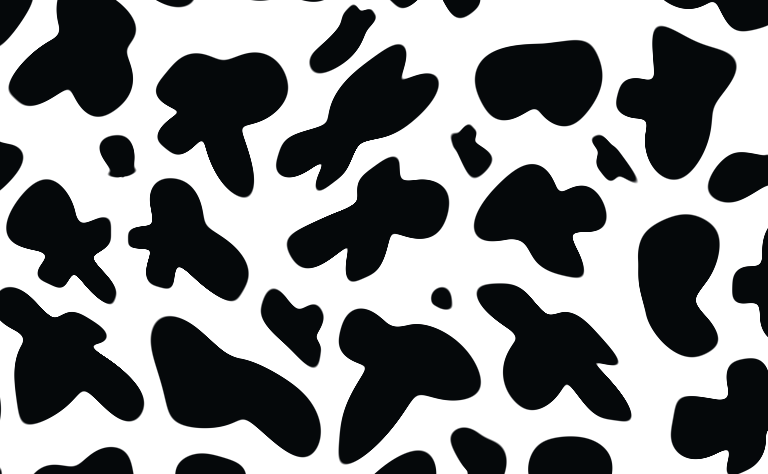
A Shadertoy shader for this pattern:

```glsl
vec2 hash2(vec2 cell) {
    vec2 q = vec2(dot(cell, vec2(127.1, 311.7)), dot(cell, vec2(269.5, 183.3)));
    return fract(sin(q) * 43758.55);
}

// Site i of the 5x5 neighbourhood: position and weight.
// Even sites seed large patches, odd ones seed specks between them.
vec3 patchSite(int i, vec2 base) {
    vec2 cell = base + vec2((i / 2) % 5 - 2, i / 10 - 2);
    if (i % 2 == 0) return vec3(cell + 0.5 + 0.56 * (hash2(cell) - 0.5), 0.0);
    vec2 rnd = hash2(cell + 41.3);
    float weight = rnd.x > 0.3 ? 0.19 : 9.0;
    return vec3(cell + 0.3 * (hash2(cell + 17.7) - 0.5), weight);
}

float power(vec2 p, vec3 site) {
    vec2 d = p - site.xy;
    return dot(d, d) + site.z;
}

// Signed distance to the hide patches, positive inside
float hidePatches(vec2 p) {
    // Bend the plane so that patches curve
    p += 0.17 * sin(p.yx * 2.3 + vec2(0.7, 2.9));
    p += 0.045 * sin(p.yx * 5.1 + vec2(4.1, 1.3));
    vec2 base = floor(p);

    // Weighted nearest site
    vec3 owner = vec3(0.0);
    float nearest = 1e5;
    for (int i = 0; i < 50; i++) {
        vec3 site = patchSite(i, base);
        float w = power(p, site);
        if (w < nearest) { nearest = w; owner = site; }
    }

    // Smooth minimum of the distances to the cell borders
    float sum = 0.0;
    for (int i = 0; i < 50; i++) {
        vec3 site = patchSite(i, base);
        float apart = length(site.xy - owner.xy);
        if (apart < 0.001 || site.z > 1.0) continue;
        float border = (power(p, site) - nearest) / (2.0 * apart);
        sum += exp(-border / 0.06);
    }
    float inside = -0.06 * log(max(sum, 1e-20));

    // Carve soft bays around the outline
    vec2 rnd = hash2(owner.xy);
    vec2 arm = p - owner.xy;
    float angle = atan(arm.y, arm.x + 1e-5);
    float lobes = floor(2.6 + 2.0 * rnd.x);
    float bay = 0.5 + 0.5 * sin(lobes * angle + 6.28 * rnd.y + sin(angle + 9.0 * rnd.x));
    float depth = owner.z > 0.0 ? 0.1 : 0.19;
    return inside - 0.05 - depth * bay * bay * smoothstep(0.0, 0.25, length(arm));
}

void mainImage(out vec4 fragColor, in vec2 fragCoord) {
    float scale = 3.1 / iResolution.y;
    float d = hidePatches(fragCoord * scale + vec2(3.0, 7.0));
    float ink = smoothstep(-0.8 * scale, 0.8 * scale, d);
    fragColor = vec4(mix(vec3(1.0), vec3(0.02, 0.03, 0.04), ink), 1.0);
}
```
